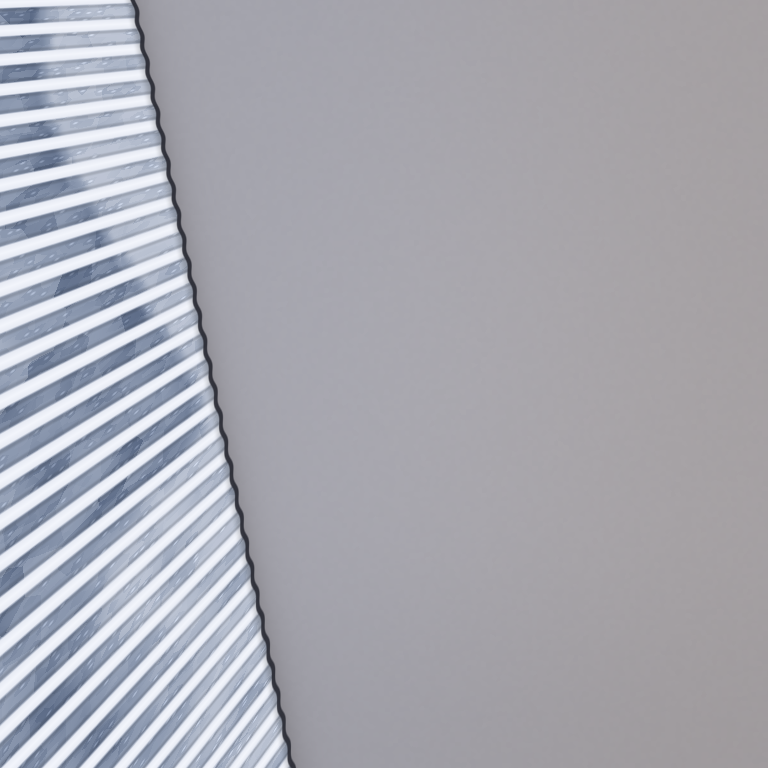
Write a Shadertoy shader that draws this background.

```glsl
// A fan of white ribs over blue glass, cut by a slanted scalloped rim beside a plain grey wall.
// Each pixel is traced along its rib to the rim by Newton steps; the rim height then gives
// the rib phase. Cellular noise and layered sines tint the glass.

float rimX(float y) { return 0.174 + 0.207 * y; }

// Slope of the rib that meets the rim at height y (measured downward)
float ribSlope(float y) { return 0.04 + y * (0.5 + y * (2.4 - 1.55 * y)); }

vec2 hash2(vec2 p) {
    return fract(sin(vec2(dot(p, vec2(127.1, 311.7)), dot(p, vec2(269.5, 183.3)))) * 43758.5);
}

// x: distance to the nearest cell point, y: random shade of that cell
vec2 cellular(vec2 p) {
    vec2 cell = floor(p), best = vec2(9.0, 0.0);
    for (int j = -1; j <= 1; j++)
        for (int i = -1; i <= 1; i++) {
            vec2 id = cell + vec2(i, j), rnd = hash2(id);
            float d = length(id + 0.15 + 0.7 * rnd - p);
            if (d < best.x) best = vec2(d, fract(rnd.x * 7.3 + rnd.y * 3.1));
        }
    return best;
}

// Height at which the rib through p reaches the rim
float traceToRim(vec2 p) {
    float h = p.y;
    for (int i = 0; i < 7; i++) {
        float run = rimX(h) - p.x;
        float curve = 0.5 + h * (4.8 - 4.65 * h);
        h -= (h + ribSlope(h) * run - p.y) / (1.0 + curve * run + 0.207 * ribSlope(h));
    }
    return h;
}

vec3 glassColor(vec2 p, float phase) {
    // Dark reflection whose front drifts right, then withdraws near the bottom
    float front = 0.06 + 0.2 * smoothstep(0.1, 0.58, p.y) - 0.15 * smoothstep(0.55, 0.74, p.y);
    vec2 blot = cellular(vec2(p.x * 24.0, phase * 0.9));
    vec2 fleck = cellular(vec2(p.x * 65.0 + phase * 2.0, phase * 5.0));
    float soft = 0.014 + 0.07 * smoothstep(0.55, 0.8, p.y);
    float inside = 1.0 - smoothstep(front - soft, front + soft, p.x + 0.02 * (blot.y - 0.5));
    float nearFront = exp(-abs(front - p.x) * 16.0);

    float waves = sin(p.x * 38.0 + phase * 1.3) + 0.6 * sin(p.x * 71.0 - phase * 2.1)
                + 0.4 * sin(p.x * 20.0 + p.y * 63.0);
    float depth = 0.16 + inside * (0.36 + 0.24 * nearFront);
    depth += 0.36 * (blot.y - 0.5) * (0.4 + 0.6 * inside);
    depth += 0.18 * (fleck.y - 0.5) + 0.05 * waves;
    depth += 0.38 * exp(-dot(p - vec2(0.16, 0.95), p - vec2(0.16, 0.95)) * 130.0);

    vec3 col = mix(vec3(0.74, 0.77, 0.83), vec3(0.55, 0.60, 0.69), smoothstep(0.0, 0.5, depth));
    col = mix(col, vec3(0.34, 0.40, 0.51), smoothstep(0.45, 1.0, depth));
    // Small pale glints
    return col + 0.13 * smoothstep(0.3, 0.05, fleck.x) * step(0.72, fleck.y);
}

vec3 wallColor(vec2 p, float fromRim) {
    vec3 col = mix(vec3(0.635, 0.635, 0.67), vec3(0.642, 0.625, 0.635), smoothstep(0.3, 1.0, p.x));
    vec2 c = (p - vec2(0.58, 0.45)) * vec2(1.3, 1.0);
    col += 0.025 * exp(-dot(c, c) * 5.0);
    col -= 0.02 * smoothstep(0.65, 1.0, p.y);
    // Faint grain and the shade cast by the rim
    col += 0.006 * (cellular(p * 150.0).y - 0.5);
    return col - vec3(0.09, 0.095, 0.105) * exp(-max(fromRim, 0.0) * 55.0);
}

void mainImage(out vec4 fragColor, in vec2 fragCoord) {
    vec2 p = fragCoord / iResolution.xy;
    p.y = 1.0 - p.y;
    float pixel = 1.0 / iResolution.y;

    float fromRim = p.x - rimX(p.y);
    float rimHeight = traceToRim(vec2(min(p.x, rimX(p.y) + 0.02), p.y));
    float phase = (rimHeight - 0.03) / 0.033;

    // Ribs, with a thin seam of shade along their borders
    float ribDist = abs(fract(phase + 0.5) - 0.5);
    float blur = max(fwidth(phase), 0.03);
    float rib = 1.0 - smoothstep(0.2 - blur, 0.2 + blur, ribDist);
    vec3 glass = glassColor(p, phase);
    glass *= 1.0 - 0.13 * smoothstep(0.1, 0.0, abs(ribDist - 0.27));
    vec3 white = mix(vec3(0.95, 0.96, 0.985), vec3(0.89, 0.905, 0.945), ribDist * 4.0);
    vec3 panel = mix(glass, white, rib);
    panel *= 1.0 - 0.22 * smoothstep(-0.014, 0.0, fromRim);

    // Scalloped dark rim between panel and wall
    float wavy = fromRim + 0.0016 * cos(6.2832 * phase);
    vec3 col = mix(panel, wallColor(p, fromRim), smoothstep(-pixel, pixel, wavy));
    float rim = 1.0 - smoothstep(0.0028 - pixel, 0.0028 + pixel, abs(wavy));
    col = mix(col, vec3(0.16, 0.165, 0.20), 0.92 * rim);

    fragColor = vec4(col, 1.0);
}
```
